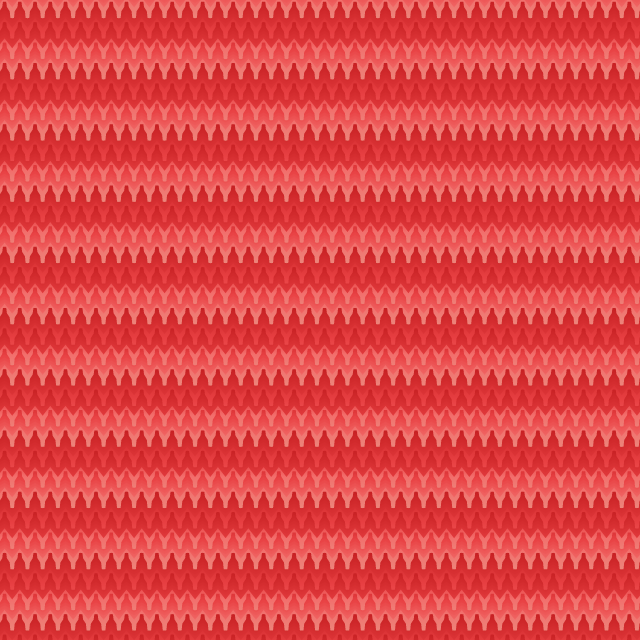
Write a Shadertoy shader that draws this pattern.

```glsl
#define COLUMNS 42.0
#define BANDS 10.45
#define PHASE vec2(0.80, 0.027)
#define ROW_STEP 1.3333
#define STEM_HALF 0.14
#define SPIKE_START 0.37
#define STROKE_RISE 0.27
#define STEPS 9.0
#define SAMPLES 4

// Tonal ramp: 0 deep red, 1 red, 2 coral, 3 pale coral
vec3 redRamp(float tone) {
    vec3 c = mix(vec3(0.775, 0.12, 0.13), vec3(0.91, 0.25, 0.26), clamp(tone, 0.0, 1.0));
    c = mix(c, vec3(0.95, 0.43, 0.42), clamp(tone - 1.0, 0.0, 1.0));
    return mix(c, vec3(0.925, 0.52, 0.48), clamp(tone - 2.0, 0.0, 1.0));
}

// Lower edge of a row: hanging stem, sloped shoulder, narrow spike
float toothDepth(float d) {
    float stem = 1.0 - smoothstep(STEM_HALF - 0.03, STEM_HALF + 0.03, d);
    float shoulder = 1.0 - clamp((d - STEM_HALF) / (SPIKE_START - STEM_HALF), 0.0, 1.0);
    float spike = 1.0 - smoothstep(SPIKE_START - 0.03, SPIKE_START + 0.03, d);
    return 0.40 * stem + 0.32 * shoulder + 0.30 * spike + 0.12 * (0.5 - d);
}

// Upper edge of the Y stroke: a shallow chevron
float notchDepth(float d) {
    return 0.65 * (1.0 - 2.0 * d) - STROKE_RISE;
}

// Row fill, darkening upward in fine chevron steps
vec3 bodyColor(int row, float depth, float d) {
    float g = clamp((depth - 0.4 * notchDepth(d)) / 1.75, 0.0, 1.0);
    g = mix(g, floor(g * STEPS + 0.5) / STEPS, 0.6);
    vec2 tones = row == 0 ? vec2(0.0, 0.75)
               : row == 1 ? vec2(0.05, 0.9)
                          : vec2(0.6, 2.0);
    return redRamp(mix(tones.x, tones.y, g));
}

// Outline of arches and stems, paler toward the tips
vec3 strokeColor(int row, float depth) {
    float g = clamp((depth + STROKE_RISE) / 1.35, 0.0, 1.0);
    vec2 tones = row == 0 ? vec2(2.0, 3.0)
               : row == 1 ? vec2(0.6, 1.15)
                          : vec2(1.35, 2.75);
    return redRamp(mix(tones.x, tones.y, g));
}

vec3 knit(vec2 uv) {
    float d = abs(fract(uv.x * COLUMNS - PHASE.x + 0.5) - 0.5);
    float t = 3.0 * ROW_STEP * fract((1.0 - uv.y) * BANDS - PHASE.y);
    float tooth = toothDepth(d);
    float notch = notchDepth(d);
    vec3 color = bodyColor(2, t + ROW_STEP, d);

    // Each row hangs over the next one
    for (int i = 0; i < 4; i++) {
        int row = i % 3;
        float depth = t - ROW_STEP * float(i);
        if (depth > tooth) color = bodyColor(row, depth, d);
        else if (depth > notch) color = strokeColor(row, depth);
    }
    return color;
}

void mainImage(out vec4 fragColor, in vec2 fragCoord) {
    // Average a subpixel grid to smooth the edges
    vec3 sum = vec3(0.0);
    for (int j = 0; j < SAMPLES; j++)
    for (int i = 0; i < SAMPLES; i++) {
        vec2 offset = (vec2(i, j) + 0.5) / float(SAMPLES) - 0.5;
        sum += knit((fragCoord + offset) / iResolution.xy);
    }
    fragColor = vec4(sum / float(SAMPLES * SAMPLES), 1.0);
}
```
